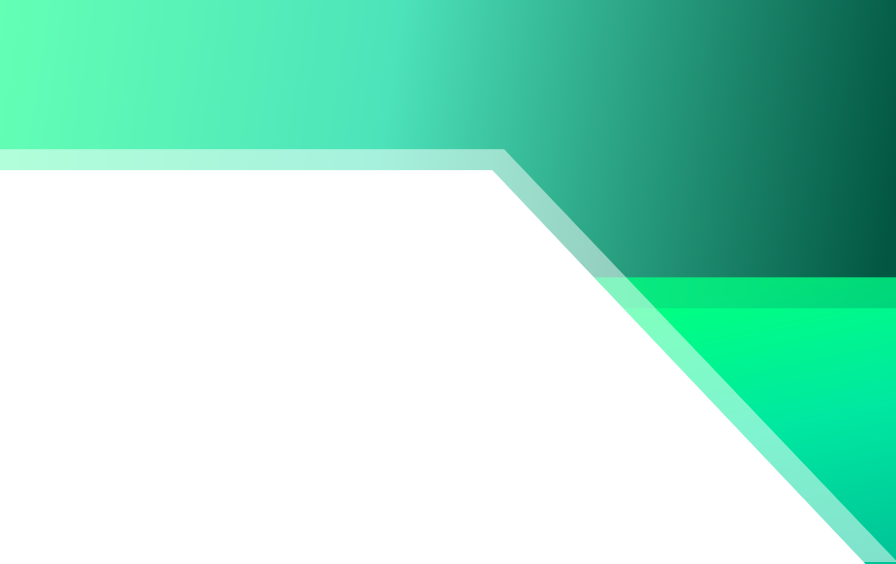
Give the GLSL for this background, as a WebGL 1 fragment shader.

```glsl
precision highp float;
// A white panel with a cut corner and a translucent rim, laid over a mint to
// pine gradient and a vivid green lower block. Shapes are half-planes joined
// by min(), smoothed over one pixel; colours are three-stop linear gradients.

uniform vec2 u_resolution;

// Layout in canvas fractions, measured from the top left
const vec2 PANEL_CORNER = vec2(0.5495, 0.3017);
const vec2 PANEL_FOOT = vec2(0.9660, 1.0);
const vec2 RIM_CORNER = vec2(0.5625, 0.2645);
const vec2 RIM_FOOT = vec2(1.0, 0.9938);
const float RIM_BOTTOM = 0.9965;
const float BLOCK_TOP = 0.4917;
const float SHADE_BOTTOM = 0.5465;

const float RIM_OPACITY = 0.5;
const float SHADE_OPACITY = 0.21;

// Upper gradient: slightly tilted from horizontal
const vec2 SKY_AXIS = vec2(1.0, 0.095);
const float SKY_KNEE = 0.449;
const float SKY_END = 1.03;
const vec3 MINT = vec3(0.39, 1.0, 0.71);
const vec3 AQUA = vec3(0.30, 0.89, 0.73);
const vec3 PINE = vec3(0.01, 0.34, 0.26);

// Lower gradient: downward, leaning right
const vec2 BLOCK_ORIGIN = vec2(0.736, 0.5465);
const vec2 BLOCK_AXIS = vec2(0.757, 2.2);
const float BLOCK_KNEE = 0.56;
const float BLOCK_END = 1.2;
const vec3 NEON = vec3(0.0, 1.0, 0.51);
const vec3 JADE = vec3(0.0, 0.91, 0.63);
const vec3 TEAL = vec3(0.0, 0.76, 0.59);

vec3 threeStops(vec3 a, vec3 b, vec3 c, float knee, float end, float t) {
  vec3 first = mix(a, b, clamp(t / knee, 0.0, 1.0));
  return mix(first, c, clamp((t - knee) / (end - knee), 0.0, 1.0));
}

// Coverage of a half-plane or shape from its signed distance in pixels
float coverage(float d) {
  return clamp(d + 0.5, 0.0, 1.0);
}

// Coverage of the area below a horizontal edge
float below(float edge, vec2 p) {
  return coverage((p.y - edge) * u_resolution.y);
}

// Area below the corner and left of the slope from corner to foot
float cutPanel(vec2 corner, vec2 foot, vec2 p) {
  vec2 along = normalize((foot - corner) * u_resolution);
  vec2 offset = (p - corner) * u_resolution;
  float slope = dot(offset, vec2(-along.y, along.x));
  return coverage(min(offset.y, slope));
}

void main() {
  vec2 p = gl_FragCoord.xy / u_resolution;
  p.y = 1.0 - p.y;

  // Upper and lower gradients
  vec3 sky = threeStops(MINT, AQUA, PINE, SKY_KNEE, SKY_END, dot(p, SKY_AXIS));
  vec3 block = threeStops(NEON, JADE, TEAL, BLOCK_KNEE, BLOCK_END,
                          dot(p - BLOCK_ORIGIN, BLOCK_AXIS));

  // Shaded strip along the top of the block
  block = mix(block, sky, SHADE_OPACITY * (1.0 - below(SHADE_BOTTOM, p)));
  vec3 color = mix(sky, block, below(BLOCK_TOP, p));

  // Translucent rim, then the solid panel
  float rim = cutPanel(RIM_CORNER, RIM_FOOT, p) * (1.0 - below(RIM_BOTTOM, p));
  color = mix(color, vec3(1.0), RIM_OPACITY * rim);
  color = mix(color, vec3(1.0), cutPanel(PANEL_CORNER, PANEL_FOOT, p));

  gl_FragColor = vec4(color, 1.0);
}
```
